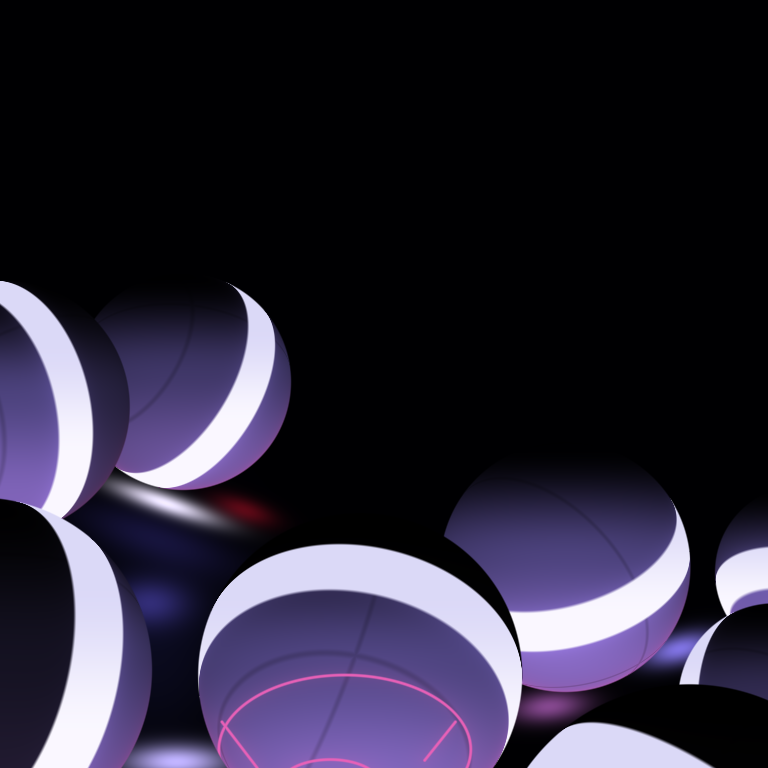
Reproduce this background procedurally as a WebGL 2 fragment shader.

```glsl
#version 300 es
precision highp float;
// Dark spheres wrapped in glowing bands, resting on a dim violet floor.

uniform vec2 u_resolution;
out vec4 outColor;

const vec3 NIGHT = vec3(0.0, 0.0, 0.008);
const vec3 DUSK = vec3(0.31, 0.27, 0.51);
const vec3 VIOLET = vec3(0.59, 0.46, 0.85);
const vec3 BAND_LOW = vec3(0.98, 0.97, 1.0);
const vec3 BAND_HIGH = vec3(0.86, 0.85, 0.97);
const vec3 PINK = vec3(0.92, 0.38, 0.72);
const float SEAM_DEPTH = 0.16;
const float LINE_WIDTH = 0.0018;

// Spheres from back to front: centre and radius
const int BALL_COUNT = 8;
const int LINED_BALL = 6;
const vec3 BALLS[BALL_COUNT] = vec3[](
    vec3(0.736, 0.262, 0.163), vec3(1.044, 0.255, 0.113),
    vec3(1.009, 0.0885, 0.126), vec3(0.238, 0.503, 0.141),
    vec3(0.004, 0.470, 0.165), vec3(-0.026, 0.128, 0.224),
    vec3(0.469, 0.121, 0.211), vec3(0.898, -0.151, 0.260));

// Axis that each band circles
const vec3 AXES[BALL_COUNT] = vec3[](
    vec3(-0.21, 0.807, 0.553), vec3(0.146, 0.849, -0.508),
    vec3(-0.85, 0.0, -0.52), vec3(0.728, -0.443, -0.528),
    vec3(0.779, 0.183, -0.601), vec3(0.81, -0.22, -0.54),
    vec3(0.159, 0.693, -0.704), vec3(0.567, 0.734, -0.372));

// Band start and end along the axis, shell brightness before and after it
const vec4 BANDS[BALL_COUNT] = vec4[](
    vec4(-0.113, 0.26, 1.0, 0.95), vec4(-0.68, -0.256, 1.0, 0.75),
    vec4(0.36, 1.1, 0.6, 1.0), vec4(-0.11, 0.26, 0.78, 0.9),
    vec4(-0.22, 0.11, 0.95, 0.55), vec4(-0.04, 0.35, 0.25, 0.9),
    vec4(-0.25, 0.135, 1.0, 0.03), vec4(-0.30, 0.195, 1.0, 0.04));

// Floor lights: centre and spread, then colour and angle
const int GLOW_COUNT = 8;
const vec4 GLOWS[GLOW_COUNT] = vec4[](
    vec4(0.20, 0.17, 0.10, 0.14), vec4(0.20, 0.30, 0.11, 0.03),
    vec4(0.195, 0.215, 0.05, 0.03), vec4(0.318, 0.336, 0.04, 0.015),
    vec4(0.215, 0.345, 0.07, 0.013), vec4(0.23, 0.008, 0.07, 0.022),
    vec4(0.885, 0.155, 0.05, 0.02), vec4(0.715, 0.08, 0.05, 0.02));
const vec4 GLOW_TINTS[GLOW_COUNT] = vec4[](
    vec4(0.04, 0.04, 0.11, 0.0), vec4(0.07, 0.06, 0.18, -0.33),
    vec4(0.16, 0.14, 0.36, 0.0), vec4(0.36, 0.03, 0.07, -0.33),
    vec4(0.95, 0.92, 1.0, -0.33), vec4(0.75, 0.70, 0.98, 0.0),
    vec4(0.50, 0.45, 0.88, 0.25), vec4(0.52, 0.28, 0.55, 0.1));

vec3 floorLight(vec2 p) {
    vec3 light = NIGHT;
    for (int i = 0; i < GLOW_COUNT; i++) {
        float c = cos(GLOW_TINTS[i].w), s = sin(GLOW_TINTS[i].w);
        vec2 q = mat2(c, -s, s, c) * (p - GLOWS[i].xy) / GLOWS[i].zw;
        light += GLOW_TINTS[i].rgb * exp(-dot(q, q));
    }
    return light;
}

float ellipseDistance(vec2 p, vec2 radii) {
    float k = length(p / radii);
    return abs(k * (k - 1.0) / max(length(p / (radii * radii)), 0.001));
}

float segmentDistance(vec2 p, vec2 a, vec2 b) {
    vec2 ab = b - a;
    return length(p - a - ab * clamp(dot(p - a, ab) / dot(ab, ab), 0.0, 1.0));
}

// Fine neon outline on the front sphere
float neonDistance(vec2 p) {
    float d = ellipseDistance(p - vec2(0.449, 0.024), vec2(0.164, 0.097));
    d = min(d, ellipseDistance(p - vec2(0.43, -0.022), vec2(0.065, 0.033)));
    d = min(d, segmentDistance(p, vec2(0.289, 0.06), vec2(0.335, 0.0)));
    return min(d, segmentDistance(p, vec2(0.593, 0.06), vec2(0.553, 0.01)));
}

vec3 shadeBall(vec3 n, vec3 axis, vec4 band, float soft) {
    float height = 0.5 - 0.5 * n.y;
    float along = dot(n, axis);
    vec3 shell = mix(NIGHT, DUSK, smoothstep(0.02, 0.46, height));
    shell = mix(shell, VIOLET, smoothstep(0.4, 0.95, height));
    shell *= 0.72 + 0.28 * n.z;

    // Panel seams and a warm lower rim
    vec3 side = normalize(cross(axis, vec3(0.3, 0.5, 0.8)));
    float seam = min(abs(dot(n, side) + 0.2), abs(along + 0.62));
    shell *= 1.0 - SEAM_DEPTH * (1.0 - smoothstep(0.0, 0.012 + soft, seam));
    shell += vec3(0.30, 0.04, 0.12) * pow(1.0 - n.z, 4.0) * smoothstep(0.4, 0.9, height);

    // Light spilling beside the band
    float outside = max(band.x - along, along - band.y);
    shell += DUSK * 0.18 * exp(-12.0 * max(outside, 0.0));
    shell *= mix(band.z, band.w, step(0.5 * (band.x + band.y), along));
    vec3 lamp = mix(BAND_HIGH, BAND_LOW, smoothstep(0.25, 0.7, height));
    return mix(lamp, shell, smoothstep(-soft, soft, outside));
}

void main() {
    vec2 p = gl_FragCoord.xy / u_resolution.y;
    float pixel = 1.0 / u_resolution.y;
    vec3 color = floorLight(p);
    for (int i = 0; i < BALL_COUNT; i++) {
        float radius = BALLS[i].z;
        vec2 q = (p - BALLS[i].xy) / radius;
        vec3 n = vec3(q, sqrt(max(1.0 - dot(q, q), 0.0)));
        vec3 surface = shadeBall(n, AXES[i], BANDS[i], 0.008 + pixel / radius);
        if (i == LINED_BALL) {
            float d = neonDistance(p);
            float line = 1.0 - smoothstep(LINE_WIDTH - pixel, LINE_WIDTH + pixel, d);
            surface = mix(surface, PINK, 0.85 * line + 0.12 * exp(-d * 90.0));
        }
        float edge = (length(q) - 1.0) * radius;
        color = mix(color, surface, 1.0 - smoothstep(-pixel, pixel, edge));
    }
    outColor = vec4(clamp(color, 0.0, 1.0), 1.0);
}
```
